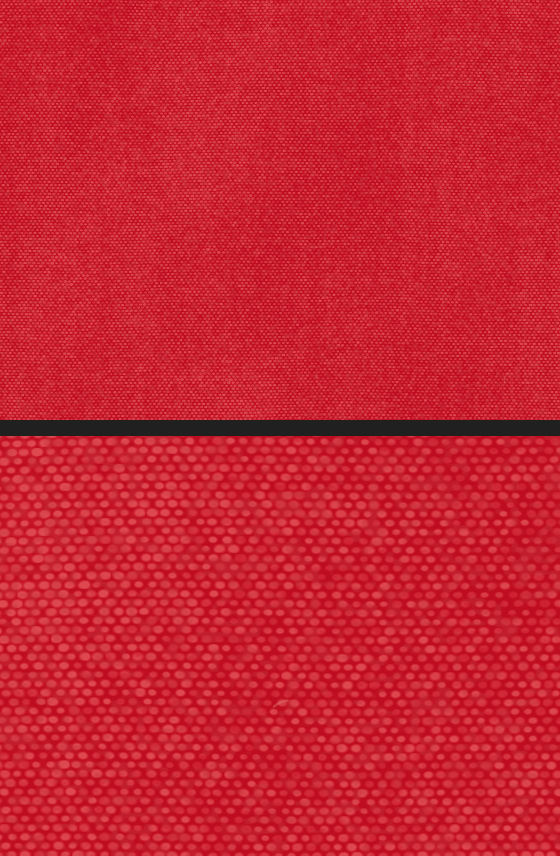
Top: the whole. Bottom: its middle third, enlarged.
Write a Shadertoy shader that draws this texture.

```glsl
// Red plain-weave cloth: staggered rows of pale thread crossings over deep red gaps.
// Each crossing is a soft ellipse in a brick grid; layered sines bend the threads,
// stretched noise fades the yarns, and a few lint fibres and specks lie on top.

const vec2 THREADS = vec2(126.0, 140.0);      // crossings across, rows down
const vec2 KNOT_RADIUS = vec2(0.45, 0.50);    // ellipse radii in cell units
const float KNOT_SOFTNESS = 0.50;
const float KNOT_VARIATION = 0.36;
const float KNOT_HEIGHT = 0.98;
const float BASE_TONE = 0.02;
const float BEND = 0.28;                      // thread drift in cells
const float STREAK_STRENGTH = 0.15;
const float YARN_STRENGTH = 0.12;
const float CLOUD_STRENGTH = 0.035;
const float GRAIN_STRENGTH = 0.26;
const float CHALK_STRENGTH = 0.42;            // faded, less saturated fibres
const int LINT_COUNT = 8;
const float LINT_WIDTH = 0.0009;              // in canvas heights
const float LINT_LENGTH = 0.022;
const float SPECK_RADIUS = 0.0024;

const vec3 GAP_RED = vec3(0.745, 0.050, 0.125);
const vec3 CLOTH_RED = vec3(0.805, 0.125, 0.190);
const vec3 CROWN_RED = vec3(0.865, 0.285, 0.310);
const vec3 CHALK_RED = vec3(0.775, 0.205, 0.240);
const vec3 LINT_PINK = vec3(0.890, 0.480, 0.430);

float hash(vec2 p) {
    vec3 q = fract(vec3(p.xyx) * 0.1031);
    q += dot(q, q.yzx + 33.33);
    return fract((q.x + q.y) * q.z);
}

float noise(vec2 p) {
    vec2 cell = floor(p), f = fract(p);
    f = f * f * (3.0 - 2.0 * f);
    float low = mix(hash(cell), hash(cell + vec2(1.0, 0.0)), f.x);
    float high = mix(hash(cell + vec2(0.0, 1.0)), hash(cell + 1.0), f.x);
    return mix(low, high, f.y);
}

// Slow drift of the threads, in cells.
vec2 bend(vec2 uv) {
    float across = sin(uv.y * 9.0 + 2.0 * sin(uv.x * 5.0)) + 0.5 * sin(uv.y * 23.0 + uv.x * 7.0);
    float down = sin(uv.x * 7.0 + 1.3 * sin(uv.y * 4.0)) + 0.5 * sin(uv.x * 19.0 - uv.y * 5.0);
    return BEND * vec2(across, down);
}

// Height of the weave: 0 in the gaps, 1 on the crown of a crossing.
float weave(vec2 uv) {
    vec2 grid = uv * THREADS + bend(uv);
    float row = floor(grid.y);
    grid.x += 0.5 * mod(row, 2.0);
    vec2 id = vec2(floor(grid.x), row);
    vec2 local = fract(grid) - 0.5;
    local.x += 0.16 * (hash(id + 17.0) - 0.5);
    float size = 1.0 + KNOT_VARIATION * (hash(id) - 0.5);
    float edge = length(local / KNOT_RADIUS) / size;
    float blur = KNOT_SOFTNESS + 0.4 * THREADS.y / iResolution.y;
    float height = 1.0 - smoothstep(1.0 - blur, 1.0 + 0.3 * blur, edge);
    return height * mix(0.62, 1.0, hash(id + 41.0));
}

// Fading along the yarns and broad clouds of wear.
float wear(vec2 uv) {
    float streak = 0.5 * noise(uv * vec2(12.0, 1.6) + 4.0) + 0.5 * noise(uv * vec2(48.0, 3.0));
    float yarn = noise(uv * vec2(12.0, THREADS.y * 0.5) + 30.0);
    float cloud = sin(uv.x * 8.0 + 1.5 * sin(uv.y * 5.0) - 1.5) + 0.6 * sin(uv.y * 7.0 - uv.x * 11.0);
    return STREAK_STRENGTH * (streak - 0.5) * 2.0 + YARN_STRENGTH * (yarn - 0.5) + CLOUD_STRENGTH * cloud;
}

// Coverage of short curved fibres and round specks.
float lint(vec2 p, float aspect) {
    float pixel = 1.0 / iResolution.y;
    float cover = 0.0;
    for (int i = 0; i < LINT_COUNT; i++) {
        vec2 seed = vec2(float(i) * 7.3 + 2.0, 5.7);
        vec2 d = p - vec2(hash(seed) * aspect, hash(seed + 11.0));
        float angle = 6.283 * hash(seed + 23.0);
        d = mat2(cos(angle), sin(angle), -sin(angle), cos(angle)) * d;
        float halfLength = 0.5 * LINT_LENGTH * mix(0.4, 1.0, hash(seed + 31.0));
        d.y += 22.0 * d.x * d.x;
        d.x -= clamp(d.x, -halfLength, halfLength);
        float fibre = 1.0 - smoothstep(LINT_WIDTH - pixel, LINT_WIDTH + pixel, length(d));
        cover = max(cover, 0.45 * fibre);
        vec2 spot = p - vec2(hash(seed + 47.0) * aspect, hash(seed + 59.0));
        float speck = 1.0 - smoothstep(SPECK_RADIUS - pixel, SPECK_RADIUS + pixel, length(spot));
        cover = max(cover, 0.55 * speck * step(0.5, hash(seed + 71.0)));
    }
    return cover;
}

void mainImage(out vec4 fragColor, in vec2 fragCoord) {
    vec2 uv = fragCoord / iResolution.xy;
    float aspect = iResolution.x / iResolution.y;

    // Weave, fading and fine grain give one tone from gap to crown.
    float grain = noise(uv * THREADS * 2.1 + 90.0) - 0.5;
    float tone = BASE_TONE + KNOT_HEIGHT * weave(uv) + wear(uv) + GRAIN_STRENGTH * grain;
    tone = clamp(tone, 0.0, 1.0);
    vec3 color = mix(GAP_RED, CLOTH_RED, smoothstep(0.0, 0.5, tone));
    color = mix(color, CROWN_RED, smoothstep(0.4, 1.0, tone));

    // Chalky fibres dull the dye here and there.
    float chalk = smoothstep(0.45, 0.85, noise(uv * THREADS * 1.6 + 150.0));
    color = mix(color, CHALK_RED, CHALK_STRENGTH * chalk);

    // Stray fibres on the surface.
    color = mix(color, LINT_PINK, lint(uv * vec2(aspect, 1.0), aspect));
    fragColor = vec4(color, 1.0);
}
```
